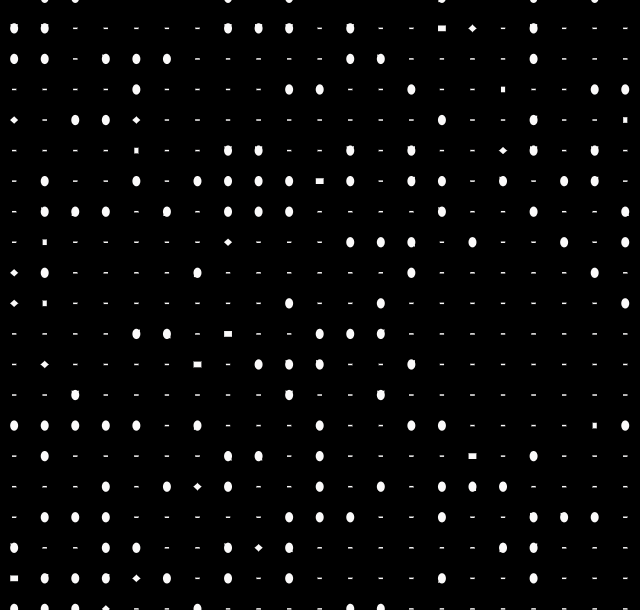
A Shadertoy shader for this pattern:

```glsl
// Grid of small white dashes on black, with dots scattered at random over its nodes.

const float PITCH = 0.05009;                // node spacing, in canvas heights
const vec2 FIRST_NODE = vec2(0.0232, 0.0018);
const vec2 DOT_RADII = vec2(0.0065, 0.0084);
const vec2 DASH_HALF = vec2(0.0035, 0.0012);
const vec3 BACKGROUND = vec3(0.0);
const vec3 INK = vec3(0.985, 0.98, 0.98);

float hash(vec2 p) {
    return fract(sin(dot(p, vec2(127.1, 311.7))) * 43758.5453);
}

float boxDistance(vec2 p, vec2 halfSize) {
    vec2 q = abs(p) - halfSize;
    return length(max(q, 0.0)) + min(max(q.x, q.y), 0.0);
}

float ellipseDistance(vec2 p, vec2 radii) {
    float k = length(p / radii);
    return k * (k - 1.0) / max(length(p / (radii * radii)), 1e-4);
}

float diamondDistance(vec2 p, vec2 radii) {
    vec2 q = abs(p) / radii;
    return (q.x + q.y - 1.0) / length(1.0 / radii);
}

// Oval dot; some have one squared corner, and a few rows have flat tops.
float dotDistance(vec2 p, vec2 node) {
    float d = ellipseDistance(p, DOT_RADII);
    vec2 corner = DOT_RADII * vec2(0.45, 0.42);
    if (hash(vec2(node.y, 61.0)) < 0.12) {
        vec2 top = vec2(0.0, corner.y);
        return min(d, boxDistance(p - top, vec2(2.0 * corner.x, corner.y)));
    }
    if (hash(node + 23.7) < 0.25) {
        vec2 side = vec2(hash(node + 5.3), hash(node + 9.1));
        side = 2.0 * step(0.5, side) - 1.0;
        d = min(d, boxDistance(p - side * corner, corner));
    }
    return d;
}

// Half-grown marks: upright bar, wide block or small diamond.
float smallMarkDistance(vec2 p, float kind) {
    if (kind < 0.33) return boxDistance(p, vec2(0.0034, 0.0046));
    if (kind < 0.55) return boxDistance(p, vec2(0.0064, 0.0047));
    return diamondDistance(p, vec2(0.0066, 0.0060));
}

// Share of nodes holding a dot: denser to the left, uneven from row to row.
float dotDensity(vec2 node) {
    float rowBias = mix(0.6, 1.4, hash(vec2(node.y, 17.0)));
    return mix(0.39, 0.25, node.x / 20.0) * rowBias;
}

float nodeDistance(vec2 p, vec2 node) {
    float pick = hash(node + 2.6);
    float density = dotDensity(node);
    if (pick < density) return dotDistance(p, node);
    if (pick < density + 0.055) return smallMarkDistance(p, hash(node + 41.2));
    return boxDistance(p, DASH_HALF);
}

void mainImage(out vec4 fragColor, in vec2 fragCoord) {
    float pixel = 1.0 / iResolution.y;
    vec2 grid = (fragCoord * pixel - FIRST_NODE) / PITCH;

    // Nearest node and the offset from it
    vec2 node = floor(grid + 0.5);
    vec2 p = (grid - node) * PITCH;

    // Edge smoothed over about one pixel
    float coverage = clamp(0.5 - nodeDistance(p, node) / pixel, 0.0, 1.0);
    fragColor = vec4(mix(BACKGROUND, INK, coverage), 1.0);
}
```
